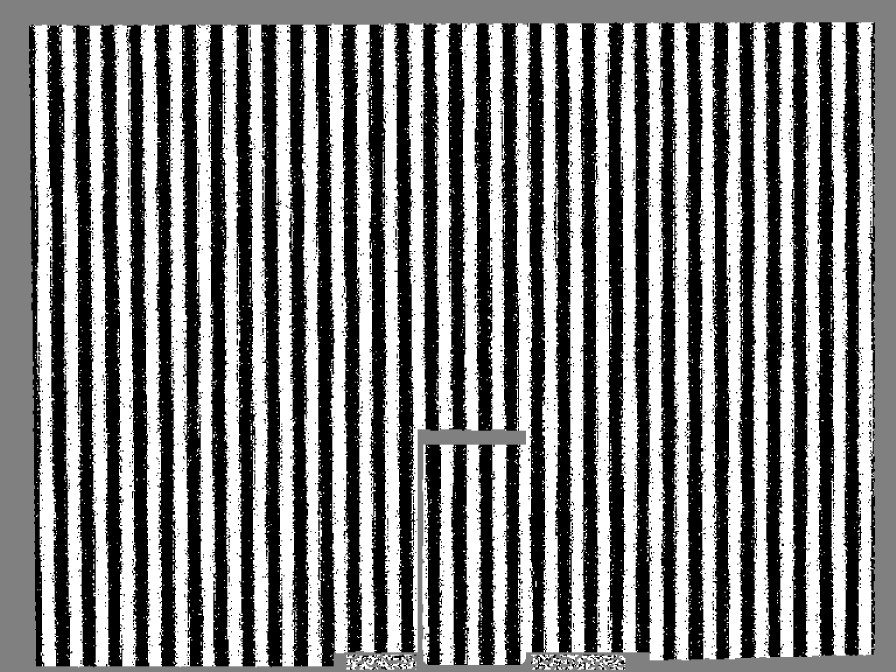
This pattern is drawn by a WebGL 2 fragment shader. Its source:

```glsl
#version 300 es
precision highp float;
// Black and white vertical stripes, about 31 across, on a grey ground with a
// door-shaped notch. Stripes are signed distances on a grid of grain cells;
// gradient noise frays their edges and a 3x3 average smooths the result.
uniform vec2 u_resolution;
out vec4 fragColor;

const vec2 GRID = vec2(768.0, 576.0);   // grain cells over the canvas
const float TOP = 557.0;
const float HEIGHT = 552.0;
const float HALF_STRIPE = 5.8;
const float GREY = 0.5;
const float BLACK = 0.0;
const float WHITE = 1.0;

float hash(vec2 p) {
  vec3 q = fract(p.xyx * vec3(0.1031, 0.1030, 0.0973));
  q += dot(q, q.yzx + 33.33);
  return fract((q.x + q.y) * q.z);
}

float cornerSlope(vec2 cell, vec2 offset) {
  float angle = 6.28318 * hash(cell);
  return dot(vec2(cos(angle), sin(angle)), offset);
}

float gradientNoise(vec2 p) {
  vec2 i = floor(p), f = fract(p);
  vec2 s = f * f * f * (f * (f * 6.0 - 15.0) + 10.0);
  vec2 e = vec2(1.0, 0.0);
  float low = mix(cornerSlope(i, f), cornerSlope(i + e, f - e), s.x);
  float high = mix(cornerSlope(i + e.yx, f - e.yx),
                   cornerSlope(i + e.xx, f - e.xx), s.x);
  return mix(low, high, s.y);
}

bool insideBox(vec2 p, vec2 low, vec2 high) {
  return all(greaterThan(p, low)) && all(lessThan(p, high));
}

float roundedBox(vec2 p, vec2 low, vec2 high, float radius) {
  vec2 d = abs(p - 0.5 * (low + high)) - 0.5 * (high - low) + radius;
  return length(max(d, 0.0)) + min(max(d.x, d.y), 0.0) - radius;
}

// Distance to the nearest stripe edge, in cells; negative is black.
float stripeDistance(vec2 p) {
  float lean = 7.0 * (1.0 - p.x / 750.0) * (TOP - p.y) / HEIGHT;
  float t = p.x - lean - 47.0;
  float slope = 0.043368 + 0.00000077 * t;
  float phase = t * slope;
  return abs(fract(phase + 0.5) - 0.5) * 22.8 - HALF_STRIPE;
}

// Long column offsets, short dashes and rare stray specks.
float fray(vec2 p) {
  float columns = 3.2 * gradientNoise(vec2(p.x * 0.73, p.y / 85.0));
  float dashes = 1.3 * gradientNoise(vec2(p.x * 0.73 + 40.0, p.y * 0.37));
  float speck = 2.0 * hash(p) - 1.0;
  return columns + dashes + 3.5 * pow(abs(speck), 7.0) * sign(speck);
}

float stripes(vec2 p, float shift) {
  float d = stripeDistance(p - vec2(shift, 0.0)) + fray(p);
  return d < 0.0 ? BLACK : WHITE;
}

// Slightly skewed outer outline with a rough border.
bool insidePanel(vec2 p) {
  float rough = 1.2 * gradientNoise(p * 0.23);
  float left = 25.0 + 6.0 * (TOP - p.y) / HEIGHT;
  float top = mix(554.0, TOP, p.x / GRID.x);
  float bottom = p.x < 557.0 ? 5.0 : mix(10.0, 15.0, (p.x - 557.0) / 192.0);
  return insideBox(p + rough, vec2(left, bottom), vec2(749.5, top));
}

// Broken patches in the gaps either side of the door.
float rubble(vec2 p) {
  bool zone = insideBox(p, vec2(297.0, 2.0), vec2(357.0, 15.0)) ||
              insideBox(p, vec2(455.0, 2.0), vec2(536.0, 15.0));
  if (!zone || gradientNoise(p * vec2(0.21, 0.29)) < -0.08) return GREY;
  return gradientNoise(p * 0.43 + 9.0) < -0.1 ? BLACK : WHITE;
}

float shade(vec2 p) {
  float wave = 1.5 * gradientNoise(p * 0.06);
  // Lintel and left jamb
  if (insideBox(p, vec2(358.0, 195.0), vec2(451.0, 207.5 + wave))) return GREY;
  if (insideBox(p, vec2(358.0, 10.0), vec2(362.5 + wave, 200.0))) return GREY;
  // Door leaf
  float door = roundedBox(p, vec2(362.0, 6.0), vec2(451.0, 205.0), 8.0);
  if (door < 0.0) return stripes(p, 1.0);
  // Gaps at the foot
  if (insideBox(p, vec2(286.0, -1.0), vec2(557.0, 17.0 + wave))) return rubble(p);
  return insidePanel(p) ? stripes(p, 0.0) : GREY;
}

void main() {
  float total = 0.0;
  for (int j = -1; j <= 1; j++) {
    for (int i = -1; i <= 1; i++) {
      vec2 point = (gl_FragCoord.xy + vec2(i, j) / 3.0) / u_resolution;
      total += shade(floor(point * GRID) + 0.5);
    }
  }
  fragColor = vec4(vec3(total / 9.0), 1.0);
}
```
